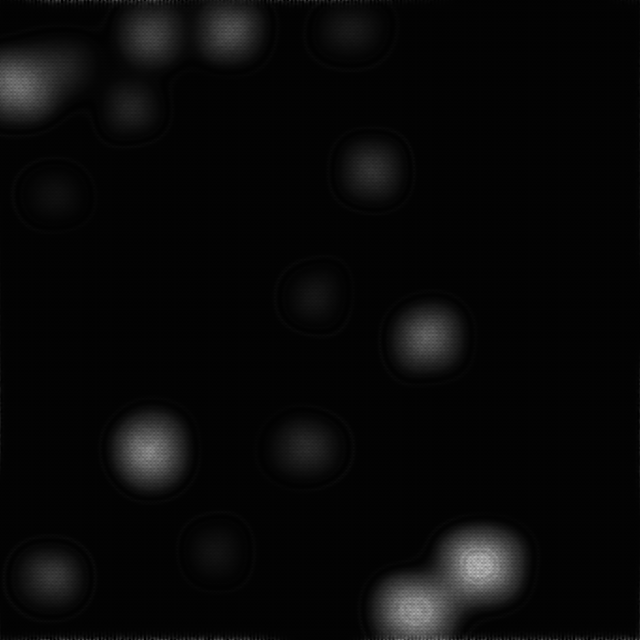
This background is drawn by a WebGL 2 fragment shader. Its source:

```glsl
#version 300 es
precision highp float;
// Soft grey glowing blobs with faint rims on black, under a fine woven grain.

uniform vec2 u_resolution;
out vec4 fragColor;

const float TAU = 6.2831853;

float hash(vec2 p) {
    vec3 q = fract(p.xyx * 0.1031);
    q += dot(q, q.yzx + 33.33);
    return fract((q.x + q.y) * q.z);
}

float valueNoise(vec2 p) {
    vec2 cell = floor(p), f = fract(p);
    f = f * f * (3.0 - 2.0 * f);
    return mix(mix(hash(cell), hash(cell + vec2(1, 0)), f.x),
               mix(hash(cell + vec2(0, 1)), hash(cell + vec2(1, 1)), f.x), f.y);
}

float smoothMin(float a, float b, float k) {
    float h = max(k - abs(a - b), 0.0) / k;
    return min(a, b) - h * h * k * 0.25;
}

// Evenly spread centres, crowded towards the upper left; every fifth joins its neighbour
vec2 blobCentre(int i) {
    bool joined = i % 5 == 1;
    float k = float(joined ? i - 1 : i);
    vec2 c = fract(vec2(0.78, 0.10) + k * vec2(0.7549, 0.5698));
    c.y = pow(c.y, 0.85);
    c.x *= 1.0 - 0.4 * c.y;
    c += 0.07 * (vec2(hash(vec2(k, 3.0)), hash(vec2(k, 8.0))) - 0.5);
    float angle = 1.35 + 2.4 * float(i);
    return joined ? c + 0.125 * vec2(cos(angle), sin(angle)) : c;
}

void main() {
    vec2 p = gl_FragCoord.xy / u_resolution;

    // Slight wobble of the outlines
    vec2 q = p + 0.010 * (vec2(valueNoise(p * 13.0), valueNoise(p * 13.0 + 40.0)) - 0.5);

    // Sum of glows and merged outline distance
    float glow = 0.0, outline = 1.0;
    for (int i = 0; i < 16; i++) {
        float peak = 0.68 * exp(-0.17 * float(i));
        float radius = 0.05 + 0.04 * sqrt(peak);
        vec2 offset = abs(q - blobCentre(i));
        offset.x *= mix(0.84, 1.04, hash(vec2(float(i), 21.0)));
        float r = pow(pow(offset.x, 2.3) + pow(offset.y, 2.3), 1.0 / 2.3);
        float t = r / (0.58 * radius);
        glow += peak * exp(-t * t);
        outline = smoothMin(outline, r - radius, 0.035);
    }
    glow = min(glow, 0.72) * smoothstep(0.0, -0.025, outline);

    // Faint contour ripples in the brightest cores
    glow += 0.03 * sin(glow * 55.0) * smoothstep(0.38, 0.5, glow);

    // Woven grain
    vec2 wave = cos(TAU * 170.0 * p);
    float weave = 0.6 * wave.x * wave.y + 0.4 * wave.y;
    float grain = valueNoise(p * 300.0) - 0.5;
    float tone = glow * (1.0 + 0.13 * weave + 0.16 * grain);

    // Backdrop, dark band inside the outline, and double rim
    float backdrop = 0.010 + 0.003 * weave;
    tone += backdrop * mix(0.35, 1.0, smoothstep(-0.012, 0.004, outline));
    float outer = outline / 0.0035, inner = (outline + 0.012) / 0.003;
    float rim = 0.026 * exp(-outer * outer) + 0.014 * exp(-inner * inner);
    tone += rim * (0.7 + 0.4 * weave) * (0.4 + valueNoise(p * 9.0 + 70.0));

    // Speckled fringe along the borders
    vec2 border = min(p, 1.0 - p);
    vec2 fringe = exp(-border / vec2(0.0025, 0.004)) * vec2(0.10, 0.25);
    float patches = smoothstep(0.35, 0.8, valueNoise(p * 6.0 + 15.0));
    tone += (fringe.x + fringe.y) * patches * (0.6 + 0.4 * wave.x + grain);

    fragColor = vec4(vec3(clamp(tone, 0.0, 1.0)), 1.0);
}
```
